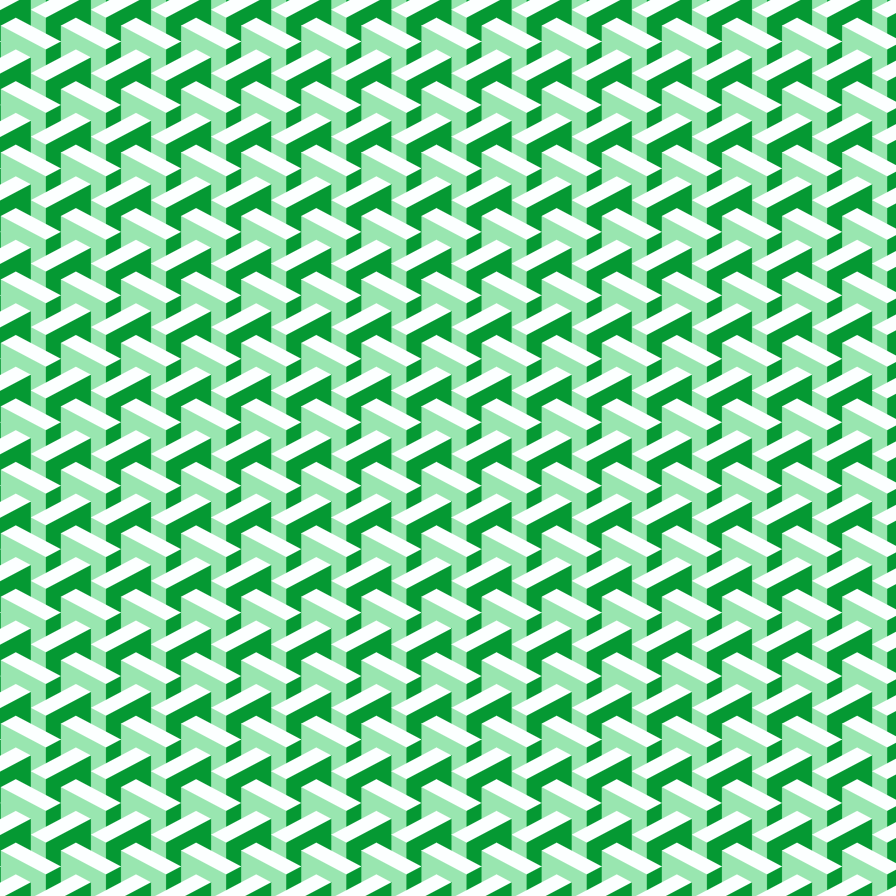
Reproduce this pattern procedurally as a Shadertoy shader.

```glsl
const vec3 WHITE = vec3(0.99, 1.0, 1.0);
const vec3 MINT = vec3(0.60, 0.90, 0.69);
const vec3 GREEN = vec3(0.02, 0.60, 0.20);

const vec2 REPEATS = vec2(14.91, 14.12); // across, up
const vec2 CELL = vec2(4.0, 8.0);        // isometric steps per repeat
const vec2 ANCHOR = vec2(0.5039, 0.635); // left tip of one rising bar

// Repeats the plane in cells centred on the given point
vec2 wrapAround(vec2 p, vec2 centre) {
    return mod(p - centre + 0.5 * CELL, CELL) - 0.5 * CELL;
}

// A rising isometric bar is a box along the two diagonals
float barDistance(vec2 p) {
    vec2 d = abs(vec2(p.y - p.x, p.y + p.x)) - vec2(1.0, 3.0);
    return max(d.x, d.y);
}

// Shaded faces: a full column, plus the band between the two bars
float shadeDistance(vec2 p) {
    float column = abs(p.x - 1.5) - 0.5;
    float upper = min(p.x - 1.0, 2.0);
    float lower = min(-2.0, 1.0 - p.x);
    float band = max(p.y - upper, lower - p.y);
    band = max(band, abs(p.x - 2.75) - 1.25);
    return min(column, band);
}

float coverage(float d, float softness) {
    return 1.0 - smoothstep(-softness, softness, d);
}

void mainImage(out vec4 fragColor, in vec2 fragCoord) {
    vec2 pixel = CELL * REPEATS / iResolution.y;
    vec2 p = (fragCoord / iResolution.y - ANCHOR) * REPEATS * CELL;

    // Side faces
    vec2 faceCentre = vec2(2.5, -1.0);
    vec2 face = wrapAround(p, faceCentre) + faceCentre;
    vec3 color = mix(MINT, GREEN, coverage(shadeDistance(face), 0.75 * pixel.x));

    // Top faces: rising bars and their mirrored, half-shifted partners
    vec2 rising = wrapAround(p, vec2(2.0, 1.0));
    vec2 falling = wrapAround(p, vec2(4.0, -3.0)) * vec2(-1.0, 1.0);
    float bars = min(barDistance(rising), barDistance(falling));
    color = mix(color, WHITE, coverage(bars, 0.7 * length(pixel)));

    fragColor = vec4(color, 1.0);
}
```
